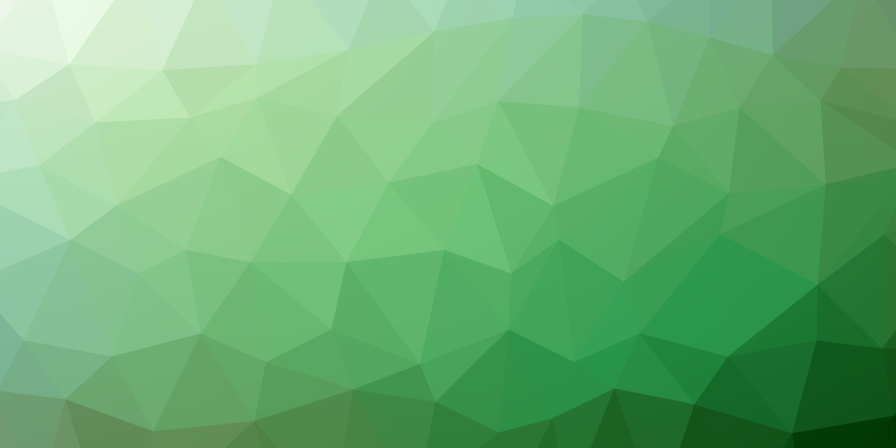
Reproduce this background procedurally as a Shadertoy shader.

```glsl
// Low-poly backdrop: a green diagonal gradient broken into flat triangles.
// Rows of vertices are displaced by sine waves, neighbouring rows are joined
// into quads, and each quad is split along its shorter diagonal.

const vec2 CANVAS = vec2(768.0, 384.0);   // design units, y runs downward
const int ROWS = 8;

// Per row: first x, column pitch, mean y
const vec3 LAYOUT[ROWS] = vec3[ROWS](
    vec3(40, 70, -28), vec3(77, 67, 36), vec3(17, 69, 96), vec3(31, 75, 155),
    vec3(42, 64, 222), vec3(30, 66, 297), vec3(14, 67, 352), vec3(20, 68, 432));
// Per row waves: amplitude, frequency, column of the crest
const vec3 WAVE_X[ROWS] = vec3[ROWS](
    vec3(10, 1.9, 1), vec3(28, 0.5, 4.5), vec3(8, 2.1, 2), vec3(8, 2.5, 2),
    vec3(20, 1.26, 0.3), vec3(10, 1.57, 2), vec3(25, 0.85, 4.7), vec3(12, 2.2, 3));
const vec3 WAVE_Y[ROWS] = vec3[ROWS](
    vec3(6, 2.3, 2), vec3(24, 0.65, 1), vec3(12, 1.9, 8), vec3(22, 2.5, 3.4),
    vec3(22, 2.9, 10), vec3(15, 2.9, 5), vec3(20, 1.6, 2.3), vec3(8, 1.7, 4));

float wave(vec3 w, float column) {
    return w.x * cos(w.y * (column - w.z));
}

vec2 meshVertex(int row, int col) {
    float c = float(col);
    vec3 base = LAYOUT[row];
    return vec2(base.x + base.y * c + wave(WAVE_X[row], c),
                base.z + wave(WAVE_Y[row], c));
}

// Diagonal ramp, bent toward teal and olive away from the main diagonal
vec3 gradientColor(vec2 p) {
    vec2 uv = clamp(p / CANVAS, 0.0, 1.0);
    float along = 0.5 * (uv.x + uv.y);
    float across = uv.x - uv.y;
    const vec3 pale = vec3(0.94, 0.98, 0.925);
    const vec3 light = vec3(0.685, 0.87, 0.645);
    const vec3 leaf = vec3(0.425, 0.753, 0.455);
    const vec3 emerald = vec3(0.145, 0.58, 0.29);
    const vec3 deep = vec3(0.0, 0.19, 0.0);
    float t = along * 4.0;
    vec3 color = mix(pale, light, clamp(t, 0.0, 1.0));
    color = mix(color, leaf, clamp(t - 1.0, 0.0, 1.0));
    color = mix(color, emerald, clamp(t - 2.0, 0.0, 1.0));
    color = mix(color, deep, clamp(t - 3.0, 0.0, 1.0));
    float u = along - 0.5;
    vec3 tint = vec3(0.94 * u, -0.165 - 0.6 * max(u, 0.0), -0.02 - 0.78 * u);
    return color + across * across * tint;
}

// Signed distance to the line a-b, positive on its left side
float lineDistance(vec2 p, vec2 a, vec2 b) {
    vec2 d = b - a;
    vec2 q = p - a;
    return (d.x * q.y - d.y * q.x) / length(d);
}

float triangleCoverage(vec2 p, vec2 a, vec2 b, vec2 c, float pixel) {
    float side = lineDistance(c, a, b) < 0.0 ? -1.0 : 1.0;
    float inside = min(side * lineDistance(p, a, b),
                   min(side * lineDistance(p, b, c), side * lineDistance(p, c, a)));
    return smoothstep(-0.6 * pixel, 0.6 * pixel, inside);
}

// Flat facet colour in rgb, premultiplied by coverage in alpha
vec4 facet(vec2 p, vec2 a, vec2 b, vec2 c, float pixel) {
    float coverage = triangleCoverage(p, a, b, c, pixel);
    if (coverage <= 0.0) return vec4(0.0);
    vec2 center = (a + b + c) / 3.0;
    float shade = 0.012 * (sin(center.x * 0.11 + center.y * 0.07)
                         + sin(center.x * 0.19 - center.y * 0.13));
    vec3 color = gradientColor(mix(center, p, 0.12)) + shade;
    return vec4(clamp(color, 0.0, 1.0), 1.0) * coverage;
}

vec4 quadFacets(vec2 p, vec2 a, vec2 b, vec2 c, vec2 d, float pixel) {
    // a, b lie on the upper row; d, c lie below them
    if (distance(a, c) < distance(b, d))
        return facet(p, a, b, c, pixel) + facet(p, a, c, d, pixel);
    return facet(p, a, b, d, pixel) + facet(p, b, c, d, pixel);
}

void mainImage(out vec4 fragColor, in vec2 fragCoord) {
    vec2 uv = fragCoord / iResolution.xy;
    vec2 p = vec2(uv.x, 1.0 - uv.y) * CANVAS;
    float pixel = CANVAS.y / iResolution.y;

    // Blend all facets touching this pixel by their coverage
    vec4 sum = vec4(gradientColor(p), 1.0) * 0.0001;
    for (int row = 0; row < ROWS - 1; row++) {
        vec2 upper = meshVertex(row, -2);
        vec2 lower = meshVertex(row + 1, -2);
        for (int col = -1; col < 14; col++) {
            vec2 nextUpper = meshVertex(row, col);
            vec2 nextLower = meshVertex(row + 1, col);
            sum += quadFacets(p, upper, nextUpper, nextLower, lower, pixel);
            upper = nextUpper;
            lower = nextLower;
        }
    }
    fragColor = vec4(sum.rgb / sum.a, 1.0);
}
```
